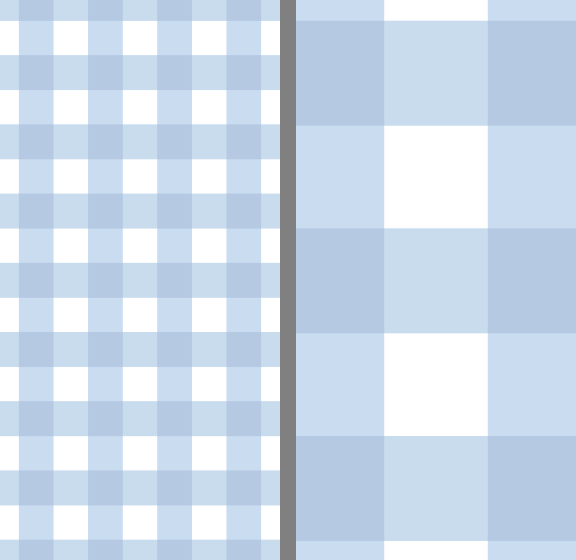
Left: the whole. Right: its middle third, enlarged.
A Shadertoy shader for this pattern:

```glsl
// Pale blue gingham: even vertical and horizontal bands that darken where they cross.

// Lengths are in canvas widths, measured from the canvas centre.
const float PERIOD = 0.2472;
const vec2 BAND_WIDTH = vec2(0.1240, 0.1250);   // vertical bands, horizontal bands
const vec2 BAND_CENTRE = vec2(0.5 * PERIOD, -0.001);
const float EDGE_PIXELS = 1.2;

const vec3 GROUND = vec3(1.0, 1.0, 1.0);
const vec3 VERTICAL_BLUE = vec3(0.788, 0.861, 0.943);
const vec3 HORIZONTAL_BLUE = vec3(0.786, 0.861, 0.935);
const vec3 CROSSING_BLUE = vec3(0.708, 0.790, 0.890);

// Coverage of the repeating bands along each axis: x vertical, y horizontal.
vec2 bandCoverage(vec2 p, float edge) {
    vec2 offset = abs(mod(p - BAND_CENTRE + 0.5 * PERIOD, PERIOD) - 0.5 * PERIOD);
    vec2 dist = offset - 0.5 * BAND_WIDTH;
    return 1.0 - smoothstep(-0.5 * edge, 0.5 * edge, dist);
}

void mainImage(out vec4 fragColor, in vec2 fragCoord) {
    vec2 p = (fragCoord - 0.5 * iResolution.xy) / iResolution.x;
    vec2 band = bandCoverage(p, EDGE_PIXELS / iResolution.x);

    // Blend the four cell colours by the two coverages.
    vec3 openRow = mix(GROUND, VERTICAL_BLUE, band.x);
    vec3 bandRow = mix(HORIZONTAL_BLUE, CROSSING_BLUE, band.x);
    fragColor = vec4(mix(openRow, bandRow, band.y), 1.0);
}
```
